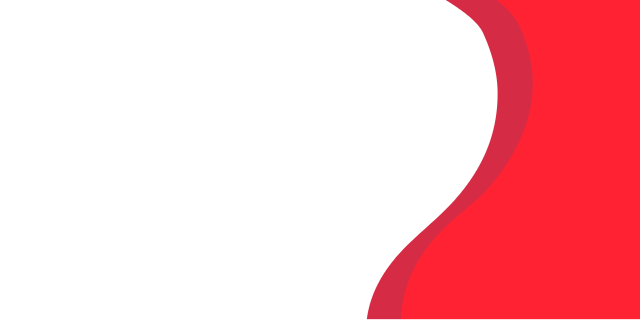
Reproduce this background procedurally as a WebGL 1 fragment shader.

```glsl
precision highp float;
uniform vec2 u_resolution;

const vec3 WHITE = vec3(1.0);
const vec3 CRIMSON = vec3(0.84, 0.17, 0.27);
const vec3 RED = vec3(1.0, 0.135, 0.2);
const float BOTTOM_MARGIN = 0.0026;

// Cubic Hermite span; each knot holds depth, x and slope dx/ddepth
float span(float depth, vec3 a, vec3 b) {
  float size = b.x - a.x;
  float t = clamp((depth - a.x) / size, 0.0, 1.0);
  float s = 1.0 - t;
  return a.y * s * s * (1.0 + 2.0 * t) + b.y * t * t * (3.0 - 2.0 * t)
       + size * t * s * (a.z * s - b.z * t);
}

// Smooth curve through six knots, running from top to bottom
float curve(float depth, vec3 a, vec3 b, vec3 c, vec3 d, vec3 e, vec3 f) {
  if (depth < b.x) return span(depth, a, b);
  if (depth < c.x) return span(depth, b, c);
  if (depth < d.x) return span(depth, c, d);
  if (depth < e.x) return span(depth, d, e);
  return span(depth, e, f);
}

float outerEdge(float depth) {
  return curve(depth,
    vec3(0.0, 1.393, 1.6), vec3(0.104, 1.510, 0.45),
    vec3(0.292, 1.555, 0.0), vec3(0.641, 1.406, -0.95),
    vec3(0.763, 1.276, -1.03), vec3(1.0, 1.146, -0.12));
}

float innerEdge(float depth) {
  return curve(depth,
    vec3(0.0, 1.552, 1.3), vec3(0.091, 1.628, 0.42),
    vec3(0.260, 1.665, 0.0), vec3(0.591, 1.523, -0.87),
    vec3(0.708, 1.393, -1.03), vec3(1.0, 1.253, -0.04));
}

// Antialiased coverage from a signed distance
float coverage(float dist, float pixel) {
  return clamp(dist / pixel + 0.5, 0.0, 1.0);
}

// Distance to the right of an edge, corrected for its slope
float rightOf(float x, float edge, float nextEdge, float stepSize) {
  float slope = (nextEdge - edge) / stepSize;
  return (x - edge) / sqrt(1.0 + slope * slope);
}

void main() {
  vec2 p = gl_FragCoord.xy / u_resolution * vec2(2.0, 1.0);
  float pixel = 1.0 / u_resolution.y;
  float depth = 1.0 - p.y;
  float ahead = 0.002;

  float outer = rightOf(p.x, outerEdge(depth), outerEdge(depth + ahead), ahead);
  float inner = rightOf(p.x, innerEdge(depth), innerEdge(depth + ahead), ahead);

  // Crimson ribbon, then the red field over it
  vec3 color = mix(WHITE, CRIMSON, coverage(outer, pixel));
  color = mix(color, RED, coverage(inner, pixel));

  // Thin white strip along the bottom
  color = mix(WHITE, color, coverage(p.y - BOTTOM_MARGIN, pixel));
  gl_FragColor = vec4(color, 1.0);
}
```
